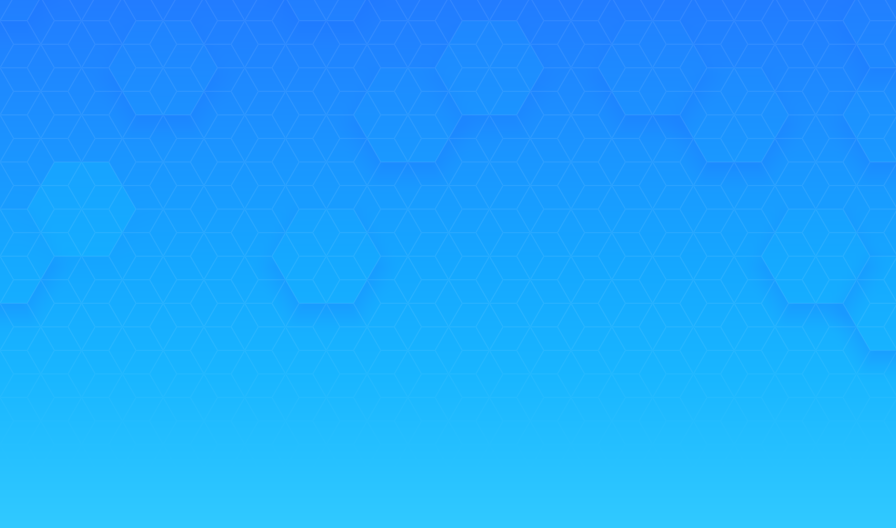
This background is drawn by a Shadertoy shader. Its source:

```glsl
// A blue vertical gradient under a fine rhombus lattice, with a few raised
// hexagonal tiles that cast soft shadows downward. Tiles and lattice share
// one hexagonal grid; lengths are in canvas heights, y measured from the top.

#define APOTHEM 0.0892        // tile centre to flat side
#define GRID_TOP 0.0392       // height of half-row zero
#define SHADOW_DROP 0.020
#define SHADOW_BLUR 0.042
#define SHADOW_ALPHA 0.48
#define LINE_HALF_WIDTH 0.0005
#define LINE_ALPHA 0.07

const float SQRT3 = 1.7320508;
const vec3 SKY_TOP = vec3(0.133, 0.485, 1.0);
const vec3 SKY_MIDDLE = vec3(0.082, 0.655, 1.0);
const vec3 SKY_LOWER = vec3(0.095, 0.712, 1.0);
const vec3 SKY_BOTTOM = vec3(0.190, 0.790, 1.0);
const vec3 TILE_LIGHT = vec3(0.070, 0.740, 1.0);
const vec3 SHADOW_BLUE = vec3(0.110, 0.450, 1.0);

// Raised cells: column, half-row, lift; lower tiles come first.
const int TILE_COUNT = 14;
const vec3 TILES[TILE_COUNT] = vec3[](
    vec3(11, 6, 0.08), vec3(0, 5, 0.10), vec3(4, 5, 0.10), vec3(10, 5, 0.10),
    vec3(1, 4, 0.32), vec3(5, 2, 0.07), vec3(9, 2, 0.06), vec3(11, 2, 0.07),
    vec3(2, 1, 0.06), vec3(6, 1, 0.13), vec3(8, 1, 0.05), vec3(11, 0, 0.05),
    vec3(0, -1, 0.04), vec3(4, -1, 0.04));

vec3 skyGradient(float depth) {
    vec3 color = mix(SKY_TOP, SKY_MIDDLE, clamp(depth / 0.5, 0.0, 1.0));
    color = mix(color, SKY_LOWER, clamp((depth - 0.5) / 0.21, 0.0, 1.0));
    return mix(color, SKY_BOTTOM, clamp((depth - 0.71) / 0.29, 0.0, 1.0));
}

// Signed distance to a hexagon with flat top and bottom.
float hexagonDistance(vec2 p, float apothem) {
    vec2 slant = vec2(-0.5 * SQRT3, 0.5);
    p = abs(p);
    p -= 2.0 * min(dot(slant, p), 0.0) * slant;
    float halfSide = apothem / SQRT3;
    p -= vec2(clamp(p.x, -halfSide, halfSide), apothem);
    return length(p) * sign(p.y);
}

// Distance to the lattice: six spokes around the nearest hub.
float latticeDistance(vec2 p) {
    vec2 period = APOTHEM * vec2(SQRT3, 1.0);
    vec2 hubA = mod(p + 0.5 * period, period) - 0.5 * period;
    vec2 hubB = mod(p, period) - 0.5 * period;
    vec2 spoke = abs(dot(hubA, hubA) < dot(hubB, hubB) ? hubA : hubB);
    return min(spoke.y, abs(dot(spoke, vec2(0.5 * SQRT3, -0.5))));
}

void mainImage(out vec4 fragColor, in vec2 fragCoord) {
    float pixel = 1.0 / iResolution.y;
    vec2 p = fragCoord * pixel;
    p.y = 1.0 - p.y;
    vec3 color = skyGradient(p.y);

    // Tiles: shadow outside the edge, faint light inside
    for (int i = 0; i < TILE_COUNT; i++) {
        vec3 tile = TILES[i];
        vec2 center = vec2(0.0, GRID_TOP) + APOTHEM * tile.xy * vec2(SQRT3, 1.0);
        vec2 local = p - center;
        float edge = hexagonDistance(local, APOTHEM);
        float inside = 1.0 - smoothstep(-0.7 * pixel, 0.7 * pixel, edge);
        float drop = hexagonDistance(local - vec2(0.0, SHADOW_DROP), APOTHEM);
        float shadow = 1.0 - smoothstep(-SHADOW_BLUR, SHADOW_BLUR, drop);
        shadow *= SHADOW_ALPHA * max(1.0 - tile.z / 0.36, 0.0);
        color = mix(color, SHADOW_BLUE, shadow * (1.0 - inside));
        color = mix(color, TILE_LIGHT, tile.z * inside);
    }

    // Lattice lines, fading out toward the bottom
    float lattice = latticeDistance(p - vec2(0.0, GRID_TOP));
    float line = 1.0 - smoothstep(0.0, LINE_HALF_WIDTH + pixel, lattice);
    float fade = 1.0 - smoothstep(0.55, 0.92, p.y);
    color = mix(color, vec3(1.0), LINE_ALPHA * line * fade);

    fragColor = vec4(color, 1.0);
}
```
